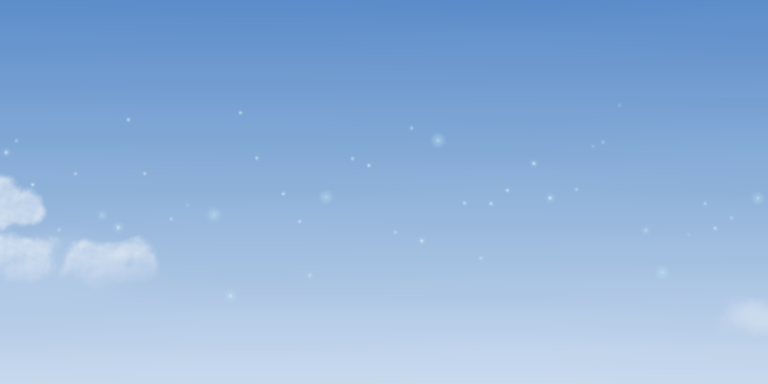
A Shadertoy shader for this background:

```glsl
const vec3 SKY_TOP = vec3(0.36, 0.55, 0.79);
const vec3 SKY_MID = vec3(0.565, 0.70, 0.855);
const vec3 SKY_LOW = vec3(0.79, 0.855, 0.935);
const vec3 CLOUD_LIT = vec3(0.86, 0.90, 0.95);
const vec3 CLOUD_SHADE = vec3(0.71, 0.80, 0.905);
const vec3 GLOW_COLOR = vec3(0.74, 0.87, 0.94);
const vec3 SPARK_COLOR = vec3(0.88, 0.96, 0.98);
const float STREAK_STRENGTH = 0.012;
const float CLOUD_FREQUENCY = 15.0;
const float CLOUD_RAGGEDNESS = 0.75;
const int MOTE_COUNT = 42;
const float MOTE_LOW = 0.17;
const float MOTE_HIGH = 0.78;
const float SPARK_RADIUS = 0.0045;
const float GOLDEN_RATIO = 0.618034;

float hash(vec2 p) {
    return fract(sin(dot(p, vec2(127.1, 311.7))) * 43758.5);
}

float noise(vec2 p) {
    vec2 cell = floor(p), f = fract(p);
    f = f * f * (3.0 - 2.0 * f);
    float low = mix(hash(cell), hash(cell + vec2(1, 0)), f.x);
    float high = mix(hash(cell + vec2(0, 1)), hash(cell + vec2(1, 1)), f.x);
    return mix(low, high, f.y);
}

float fbm(vec2 p) {
    float sum = 0.0, weight = 0.5;
    for (int i = 0; i < 5; i++) {
        sum += weight * noise(p);
        p = mat2(1.6, 1.2, -1.2, 1.6) * p + 7.3;
        weight *= 0.5;
    }
    return sum;
}

// One at the centre of an ellipse, zero on its rim
float puff(vec2 p, vec2 center, vec2 radius) {
    return 1.0 - length((p - center) / radius);
}

vec3 skyColor(vec2 p) {
    float depth = 1.0 - p.y;
    vec3 color = mix(SKY_TOP, SKY_MID, clamp(depth * 2.0, 0.0, 1.0));
    color = mix(color, SKY_LOW, clamp(depth * 2.0 - 1.0, 0.0, 1.0));
    float streak = noise(vec2(p.x * 1.5, p.y * 22.0)) - 0.5;
    return color + STREAK_STRENGTH * streak;
}

vec3 addClouds(vec3 color, vec2 p, float aspect) {
    float detail = fbm(p * CLOUD_FREQUENCY);
    float ragged = (detail - 0.5) * CLOUD_RAGGEDNESS;

    // Haze under the left bank and the wisp at the right edge
    float haze = smoothstep(0.0, 0.8, puff(p, vec2(0.12, 0.28), vec2(0.37, 0.16)) + 0.3 * ragged);
    color = mix(color, CLOUD_SHADE, 0.55 * haze);
    vec2 wispCenter = vec2(aspect - 0.02, 0.175);
    float wisp = smoothstep(0.0, 0.8, puff(p, wispCenter, vec2(0.14, 0.065)) + ragged);
    color = mix(color, CLOUD_LIT, 0.55 * wisp);

    // Billows of the left bank, dissolving downwards
    float upper = max(puff(p, vec2(0.0, 0.47), vec2(0.08, 0.085)),
                      puff(p, vec2(0.065, 0.455), vec2(0.065, 0.06)));
    float lower = max(puff(p, vec2(0.05, 0.335), vec2(0.13, 0.075)),
                      puff(p, vec2(0.25, 0.315), vec2(0.11, 0.075)));
    lower = max(lower, puff(p, vec2(0.34, 0.31), vec2(0.095, 0.07)));
    float density = max(upper, lower) + ragged;
    float cover = smoothstep(0.0, 0.35, density) * smoothstep(0.22, 0.36, p.y);
    float relief = fbm((p + vec2(-0.01, 0.014)) * CLOUD_FREQUENCY);
    float light = clamp(0.65 + 2.0 * (detail - relief), 0.0, 1.0);
    return mix(color, mix(CLOUD_SHADE, CLOUD_LIT, light), 0.85 * cover);
}

vec3 addMotes(vec3 color, vec2 p, float aspect) {
    for (int i = 0; i < MOTE_COUNT; i++) {
        float id = float(i);
        float size = hash(vec2(id, 5.0));
        float height = 0.5 * (hash(vec2(id, 2.0)) + hash(vec2(id, 3.0)));
        vec2 center = vec2(fract(0.3 + id * GOLDEN_RATIO) * aspect,
                           mix(MOTE_LOW, MOTE_HIGH, height));
        float d = length(p - center);

        // Every third mote carries a pale disc around its spark
        float radius = mix(0.015, 0.025, size);
        float glow = i % 3 == 0 ? 1.0 - smoothstep(0.2 * radius, radius, d) : 0.0;
        color = mix(color, GLOW_COLOR, glow * mix(0.12, 0.38, size));
        float spark = exp(-d * d / (SPARK_RADIUS * SPARK_RADIUS));
        color = mix(color, SPARK_COLOR, spark * mix(0.15, 0.65, hash(vec2(id, 8.0))));
    }
    return color;
}

void mainImage(out vec4 fragColor, in vec2 fragCoord) {
    vec2 p = fragCoord / iResolution.y;
    float aspect = iResolution.x / iResolution.y;
    vec3 color = skyColor(p);
    color = addClouds(color, p, aspect);
    color = addMotes(color, p, aspect);
    fragColor = vec4(color, 1.0);
}
```
